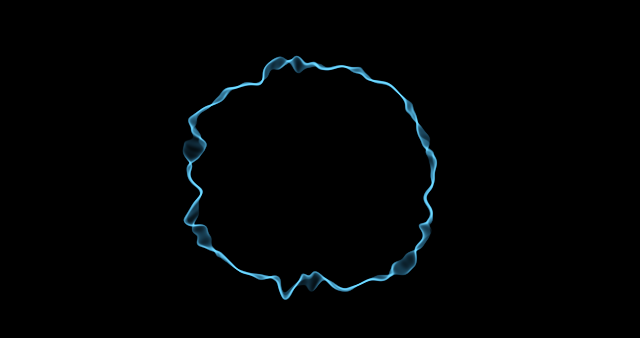
Write a WebGL 2 fragment shader that draws this background.

```glsl
#version 300 es
precision highp float;
uniform vec2 u_resolution;
out vec4 outColor;

#define CENTER vec2(-0.040, -0.012)
#define RADIUS 0.351
#define REACH 0.125
#define STRANDS 36
#define STRAND_WIDTH 0.0024
#define STRAND_GAIN 0.105
#define BASE_SPREAD 0.0065
#define CURL 0.004
#define SMOKE_COLOR vec3(0.21, 0.60, 0.82)
#define CORE_COLOR vec3(0.25, 0.30, 0.25)

// Local bends of the ring: angle and width in degrees, radial shift
const vec3 BENDS[9] = vec3[9](
    vec3(54, 6, -0.023), vec3(78, 6, -0.014), vec3(103, 8, 0.018),
    vec3(117, 6, -0.016), vec3(151, 6, 0.018), vec3(191, 6, -0.032),
    vec3(260, 4, 0.038), vec3(288, 5, 0.024), vec3(349, 6, -0.033));

// Frayed places: angle and width in degrees, extra spread
const vec3 PLUMES[7] = vec3[7](
    vec3(13, 7, 0.022), vec3(100, 11, 0.022), vec3(163, 10, 0.036),
    vec3(206, 9, 0.030), vec3(268, 8, 0.034), vec3(318, 9, 0.022),
    vec3(335, 5, 0.020));

// Bell curve around an angle, wrapped to the full turn
float bell(float angle, vec3 spot) {
    float away = mod(degrees(angle) - spot.x + 180.0, 360.0) - 180.0;
    return spot.z * exp(-away * away / (spot.y * spot.y));
}

// Slow harmonics give the uneven outline, bends give its kinks
float ringRadius(float a) {
    float r = RADIUS + 0.0186 * cos(a) - 0.0101 * sin(a)
            + 0.0218 * cos(2.0 * a) - 0.0030 * sin(2.0 * a)
            - 0.0037 * cos(3.0 * a) - 0.0092 * sin(3.0 * a)
            - 0.0104 * cos(4.0 * a) - 0.0042 * sin(4.0 * a);
    for (int i = 0; i < 9; i++) r += bell(a, BENDS[i]);
    return r;
}

float ringSpread(float a) {
    float spread = BASE_SPREAD * (1.0 + 0.4 * sin(13.0 * a + 1.0));
    for (int i = 0; i < 7; i++) spread += bell(a, PLUMES[i]);
    return spread;
}

// Layered sines twist the strands into folded sheets
float fold(float a, float s) {
    return 0.55 * sin(7.0 * a + 2.8 * s + 0.6)
         + 0.42 * sin(17.0 * a - 3.6 * s + 1.9)
         + 0.22 * sin(31.0 * a + 2.2 * s + 4.0)
         + 0.10 * sin(53.0 * a - 5.0 * s);
}

// Sum of thin lines following the ring
float smoke(vec2 p) {
    float r = length(p);
    if (abs(r - RADIUS) > REACH) return 0.0;

    p += CURL * sin(p.yx * vec2(47.0, 41.0) + vec2(0.7, 2.3));
    p += 0.5 * CURL * sin(p.yx * vec2(97.0, 89.0) + vec2(3.1, 1.2));
    r = length(p);
    float a = atan(p.y, p.x);
    float stepA = 0.004;
    float radius0 = ringRadius(a);
    float radius1 = ringRadius(a + stepA);
    float spread0 = ringSpread(a);
    float spread1 = ringSpread(a + stepA);

    float width = max(STRAND_WIDTH, 0.7 / u_resolution.y);
    float sum = 0.0;
    for (int i = 0; i < STRANDS; i++) {
        float s = (float(i) + 0.5) / float(STRANDS);
        float line0 = radius0 + spread0 * fold(a, s);
        float line1 = radius1 + spread1 * fold(a + stepA, s);
        float slope = (line1 - line0) / (stepA * r);
        float d = (r - line0) / (width * sqrt(1.0 + slope * slope));
        sum += exp(-d * d);
    }
    return sum * STRAND_GAIN * STRAND_WIDTH / width;
}

void main() {
    vec2 p = (gl_FragCoord.xy - 0.5 * u_resolution) / u_resolution.y;
    float glow = smoke(p - CENTER);

    // Dim veils stay deep blue, dense folds turn pale
    float body = 1.0 - exp(-1.3 * glow * smoothstep(0.0, 0.35, glow));
    vec3 color = SMOKE_COLOR * body + CORE_COLOR * body * body * body;
    outColor = vec4(color, 1.0);
}
```
